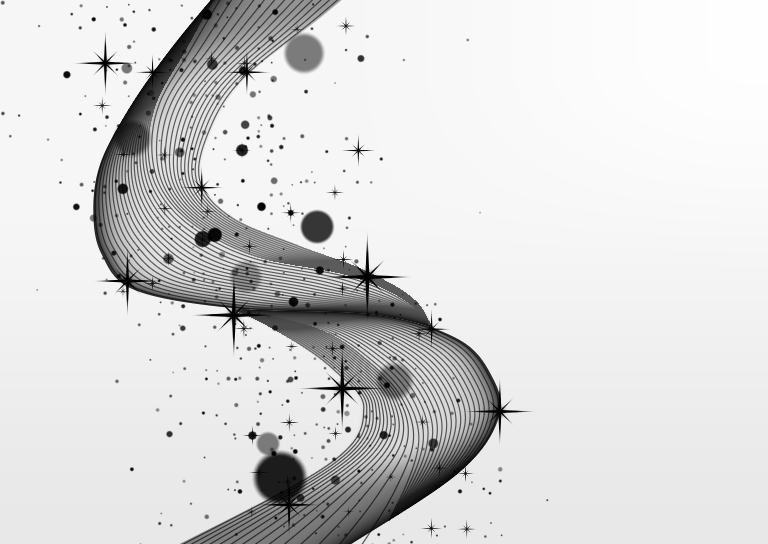
Give the GLSL for this background, as a WebGL 1 fragment shader.

```glsl
precision highp float;
// A twisting ribbon of fine dark strands on pale grey, strewn with dots, soft discs and spiky stars.
// Ribbon edges are splines x(s) along a sheared height s; strands evenly divide the space between edges.
// Space is 5.42 units tall with y running down; every mark multiplies the light that is left.
uniform vec2 u_resolution;

vec3 hash(vec2 cell) {
  vec3 q = fract(cell.xyx * vec3(0.1031, 0.103, 0.0973));
  q += dot(q, q.yxz + 33.33);
  return fract((q.xxy + q.yzz) * q.zyx);
}

// Catmull-Rom weights for four knots at once
vec4 kernel(vec4 d) {
  d = min(abs(d), 2.0);
  vec4 inner = 1.0 + d * d * (1.5 * d - 2.5);
  vec4 outer = 2.0 + d * (d * (2.5 - 0.5 * d) - 4.0);
  return mix(inner, outer, step(1.0, d));
}

float spline(float s, vec4 a, vec4 b, vec4 c, vec4 d) {
  vec4 n = (s - 0.1) / 0.45 - vec4(0.0, 1.0, 2.0, 3.0);
  return dot(kernel(n), a) + dot(kernel(n - 4.0), b) + dot(kernel(n - 8.0), c) + dot(kernel(n - 12.0), d);
}

// Dark rim shared by both halves of the ribbon
float rimCurve(float s) {
  return spline(s, vec4(2.65, 2.12, 1.65, 1.27), vec4(1.0, 0.93, 1.01, 1.34),
                vec4(2.33, 3.75, 4.55, 4.89), vec4(4.97, 4.56, 3.4, 2.1));
}

// Inner edges: upper fold, upper outline, lower outline, lower fold
vec4 innerCurves(float s) {
  vec4 e, lead = vec4(1.2, 1.2, 1.2, 1.5), tail = vec4(4.4);
  e.x = spline(s, vec4(2.5, 2.15, 1.85, 1.56), vec4(1.49, 1.61, 1.96, 2.55), vec4(3.5, 4.1, 4.35, 4.4), tail);
  e.y = spline(s, vec4(4.5, 4.0, 3.26, 2.43), vec4(2.09, 2.01, 2.33, 2.98), vec4(3.67, 4.17, 4.33, 4.4), tail);
  e.z = spline(s, lead, lead, vec4(2.3, 2.88, 3.33, 3.61), vec4(3.27, 1.6, -0.3, -2.0));
  e.w = spline(s, lead, lead, vec4(2.35, 3.2, 3.69, 4.02), vec4(4.15, 4.02, 3.75, 3.4));
  return e;
}

// Thin lines dividing the space between two edges; dense areas fade to their mean tone
float strands(float x, vec2 edge, vec2 slope, float count, float px) {
  float width = max(edge.y - edge.x, 0.03), u = (x - edge.x) / width;
  float us = -mix(slope.x, slope.y, u) / width;
  float gap = 1.0 / (count * length(vec2(1.0 / width + 0.27 * us, us)));
  float line = clamp((0.006 - abs(fract(u * count) - 0.5) * gap) / px + 0.5, 0.0, 1.0);
  line = mix(min(0.013 / gap, 1.0), line, smoothstep(1.3 * px, 2.6 * px, gap));
  return line * step(0.0, u) * step(u, 1.0) * step(edge.x, edge.y);
}

// Light left after a soft-edged disc
float disc(vec2 p, float radius, float blur, float ink) {
  return 1.0 - ink * (1.0 - smoothstep(radius - blur, radius + blur, length(p)));
}

float ray(vec2 q, float px) {
  q = abs(q);
  float along = max(q.x, q.y), taper = 0.045 * (1.0 - along);
  return clamp((taper - min(q.x, q.y)) / px + 0.5, 0.0, 1.0) * clamp(2.0 - 2.0 * along, 0.0, 1.0);
}

// Light left after an eight-pointed star with a dark heart
float star(vec2 p, float reach, float px) {
  vec2 q = p / reach, turned = vec2(q.x + q.y, q.x - q.y) * 1.27;
  float spikes = max(ray(q, px / reach), ray(turned, 1.8 * px / reach));
  return (1.0 - spikes) * (1.0 - 0.85 * exp(-dot(q, q) * 75.0));
}

// How crowded the scatter is around the ribbon
float crowd(vec2 c) {
  float away = (c.x - 1.9 - 1.4 * smoothstep(1.8, 4.0, c.y)) / 1.2;
  return exp(-away * away);
}

void main() {
  float px = 5.42 / u_resolution.y;
  vec2 p = vec2(gl_FragCoord.x, u_resolution.y - gl_FragCoord.y) * px;
  float x = p.x, s = p.y + 0.27 * x;
  // Pale backdrop, brightest at the upper right
  float light = 0.965 - 0.055 * smoothstep(1.8, 5.4, p.y);
  light += 0.03 * smoothstep(3.0, 7.5, x) * (1.0 - smoothstep(0.6, 3.0, p.y));
  // Ribbon edges, their slopes and the two bodies
  float rim = rimCurve(s), rimSlope = (rimCurve(s + 0.01) - rim) * 100.0;
  vec4 e = innerCurves(s), es = (innerCurves(s + 0.01) - e) * 100.0;
  float d = (x - rim) / length(vec2(1.0 - 0.27 * rimSlope, rimSlope));
  float top = 1.0 - smoothstep(4.4, 4.5, s), low = smoothstep(3.68, 3.76, s);
  float upper = clamp(0.5 + d / px, 0.0, 1.0) * smoothstep(-0.02, 0.02, e.y - x) * top;
  float lower = clamp(0.5 - d / px, 0.0, 1.0) * smoothstep(-0.03, 0.03, x - e.z) * low;
  // Translucent fill, thicker at both ends, then strands and the dark rim
  light *= 1.0 - upper * (0.4 - 0.33 * smoothstep(0.85, 1.4, s));
  light *= 1.0 - lower * (0.07 + 0.38 * smoothstep(5.5, 5.95, s));
  light *= 1.0 - 0.6 * top * strands(x, vec2(rim, e.x), vec2(rimSlope, es.x), 18.0, px);
  light *= 1.0 - 0.6 * top * strands(x, e.xy, es.xy, 13.0, px);
  light *= 1.0 - 0.65 * low * strands(x, e.zw, es.zw, 14.0, px);
  light *= 1.0 - 0.6 * low * strands(x, vec2(e.w, rim), vec2(es.w, rimSlope), 18.0, px);
  float rimWidth = mix(0.045, 0.14, smoothstep(0.1, 1.5, abs(s - 4.0)));
  light *= 1.0 - 0.88 * max(upper, lower) * exp(-abs(d) / rimWidth);
  // Scattered dots in growing cells, with a small star in some
  for (int i = 0; i < 4; i++) {
    float k = float(i), size = 0.11 * pow(1.6, k);
    vec2 cell = floor(p / size);
    vec3 h = hash(cell + 17.0 * k), g = hash(cell + 91.0 + 31.0 * k);
    vec2 c = (cell + 0.25 + 0.5 * h.xy) * size;
    float shown = step(h.z, 0.36 * crowd(c) / (1.0 + 0.4 * k));
    light *= disc(p - c, size * mix(0.06, 0.19, g.x * g.x), px, shown * (0.4 + 0.6 * g.y));
    if (i == 3 && g.z < 0.6 * crowd(c)) light *= star(p - c, 0.06 + 0.05 * g.y, px);
  }
  // Large soft discs
  light *= disc(p - vec2(3.03, 0.53), 0.19, 0.03, 0.5) * disc(p - vec2(3.16, 2.26), 0.16, 0.02, 0.78);
  light *= disc(p - vec2(2.79, 4.76), 0.25, 0.04, 0.88) * disc(p - vec2(3.93, 3.8), 0.17, 0.04, 0.45);
  light *= disc(p - vec2(2.45, 2.76), 0.15, 0.03, 0.33) * disc(p - vec2(1.32, 1.38), 0.17, 0.04, 0.5);
  light *= disc(p - vec2(2.67, 4.42), 0.11, 0.02, 0.48) * disc(p - vec2(2.14, 2.34), 0.07, 0.01, 0.95);
  // Principal stars
  light *= star(p - vec2(1.05, 0.63), 0.33, px) * star(p - vec2(2.46, 0.72), 0.24, px);
  light *= star(p - vec2(1.52, 0.72), 0.18, px) * star(p - vec2(3.57, 1.5), 0.17, px);
  light *= star(p - vec2(2.01, 1.87), 0.22, px) * star(p - vec2(3.66, 2.76), 0.46, px);
  light *= star(p - vec2(1.27, 2.8), 0.35, px) * star(p - vec2(2.33, 3.14), 0.44, px);
  light *= star(p - vec2(3.41, 3.87), 0.44, px) * star(p - vec2(4.98, 4.1), 0.35, px);
  light *= star(p - vec2(2.88, 5.03), 0.32, px) * star(p - vec2(4.3, 3.28), 0.2, px);
  gl_FragColor = vec4(vec3(light), 1.0);
}
```
